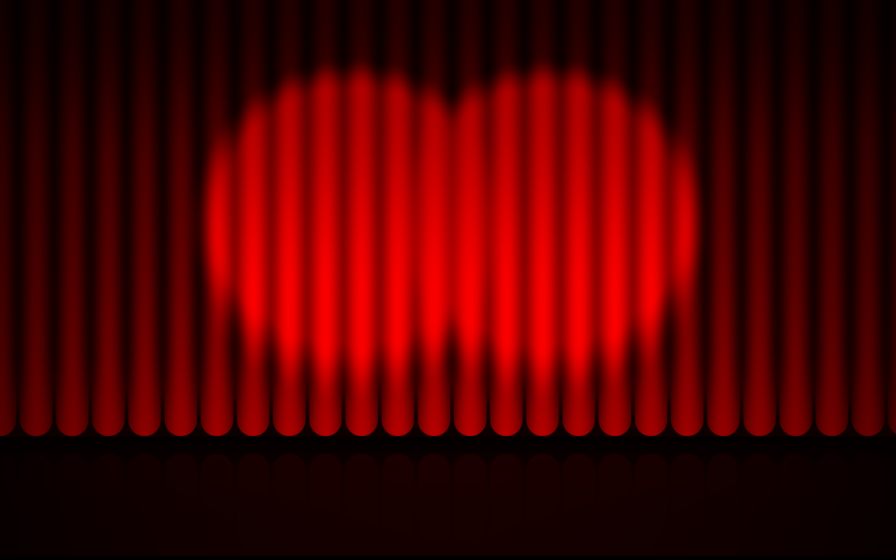
This background is drawn by a Shadertoy shader. Its source:

```glsl
// A red stage curtain lit by two overlapping spotlights above a dark floor.
// Repeated rounded folds are shaded with a cosine profile, two soft discs
// add the light, and a faint mirrored copy of the hem lies on the floor.

const float TAU = 6.2831853;
const float FOLD_PERIOD = 0.0646;
const float FOLD_PHASE = -0.025;
const float FOLD_HALF_WIDTH = 0.0292;
const float HEM_Y = 0.221;
const float MIRROR_Y = 0.19;
const float SPOT_RADIUS = 0.267;
const vec2 LEFT_SPOT = vec2(-0.172, 0.604);
const vec2 RIGHT_SPOT = vec2(0.179, 0.604);

// Signed offset from the middle of the nearest fold
float foldOffset(float x) {
    return (fract((x - FOLD_PHASE) / FOLD_PERIOD + 0.5) - 0.5) * FOLD_PERIOD;
}

// Upright bar with a round lower end at height zero
float foldMask(float offset, float height, float blur) {
    float below = min(height - FOLD_HALF_WIDTH, 0.0);
    float d = length(vec2(offset, below)) - FOLD_HALF_WIDTH;
    return 1.0 - smoothstep(-blur, blur, d);
}

// Soft disc of light, drawn in at the valleys and softer towards its foot
float spotlight(vec2 p, vec2 center, float crest) {
    vec2 q = p - center;
    float foot = smoothstep(-0.08, -0.25, q.y);
    float radius = SPOT_RADIUS + foot * 0.012 - (0.006 + 0.016 * foot) * (1.0 - crest);
    float softness = mix(0.032, 0.055, foot);
    return 1.0 - smoothstep(radius - softness, radius + softness, length(q));
}

float curtain(vec2 p, float pixel) {
    float offset = foldOffset(p.x);
    float crest = 0.5 + 0.5 * cos(TAU * offset / FOLD_PERIOD);
    float height = max(p.y - HEM_Y, 0.0) / (1.0 - HEM_Y);

    // Dim light rising from the floor, falling off to the sides
    float hem = 1.0 - smoothstep(0.0, 0.2, height);
    float valley = mix(0.27, 0.42, hem);
    float profile = mix(valley, 1.0, pow(crest, mix(0.8, 0.45, hem)));
    float sides = 1.0 - 0.8 * p.x * p.x;
    float top = 1.0 - 0.45 * smoothstep(0.6, 1.0, height);
    float ambient = 0.72 * exp(-1.05 * height) * sides * top * profile;

    // Spotlights brighten the crests and lift the valleys where they overlap
    float left = spotlight(p, LEFT_SPOT, crest);
    float right = spotlight(p, RIGHT_SPOT, crest);
    float crestLight = mix(0.98, 0.69, smoothstep(0.3, 0.8, height));
    float valleyLight = mix(0.58, 0.73, left * right);
    float lit = crestLight * mix(valleyLight, 1.0, pow(crest, 0.75));
    float light = 1.0 - (1.0 - left) * (1.0 - right);
    float red = mix(ambient, max(lit, ambient), light);

    // Separate the folds at the hem, blending into the cloth above
    float bar = foldMask(offset, p.y - HEM_Y, pixel);
    float gap = mix(bar, 1.0, smoothstep(0.03, 0.13, height));
    return mix(0.05, red, gap);
}

float stageFloor(vec2 p, float pixel) {
    float sides = max(1.0 - 1.3 * p.x * p.x, 0.15);
    float glow = 0.065 * sides * smoothstep(HEM_Y, 0.13, p.y);
    float depth = MIRROR_Y - p.y;
    float fade = exp(-max(depth, 0.0) * 26.0);
    float mirror = foldMask(foldOffset(p.x), depth, pixel * 1.5);
    float red = 0.018 + glow + 0.075 * sides * mirror * fade;
    return red * smoothstep(0.004, 0.01, p.y);
}

void mainImage(out vec4 fragColor, in vec2 fragCoord) {
    vec2 p = vec2(fragCoord.x - 0.5 * iResolution.x, fragCoord.y) / iResolution.y;
    float pixel = 1.0 / iResolution.y;
    float aboveHem = smoothstep(HEM_Y - pixel, HEM_Y + pixel, p.y);
    float red = mix(stageFloor(p, pixel), curtain(p, pixel), aboveHem);
    fragColor = vec4(clamp(red, 0.0, 1.0), 0.0, 0.0, 1.0);
}
```
